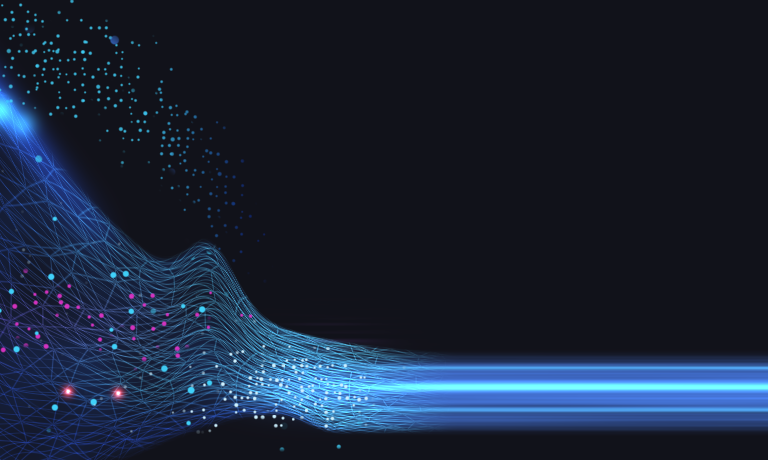
Give the GLSL for this background, as a Shadertoy shader.

```glsl
const vec3 NIGHT = vec3(0.068, 0.070, 0.100);
const vec3 DEEP_BLUE = vec3(0.10, 0.24, 0.72);
const vec3 BLUE = vec3(0.22, 0.42, 0.80);
const vec3 TEAL = vec3(0.26, 0.68, 0.78);
const vec3 CYAN = vec3(0.25, 0.82, 0.98);
const vec3 VIOLET = vec3(0.60, 0.32, 0.85);
const vec3 MAGENTA = vec3(0.90, 0.20, 0.80);

vec3 hash3(vec2 p) {
    vec3 q = fract(vec3(p.xyx) * vec3(0.1031, 0.1030, 0.0973));
    q += dot(q, q.yxz + 33.33);
    return fract((q.xxy + q.yzz) * q.zyx);
}

float gradientNoise(vec2 p) {
    vec2 i = floor(p), f = fract(p);
    vec2 u = f * f * (3.0 - 2.0 * f);
    vec4 corner;
    for (int k = 0; k < 4; k++) {
        vec2 o = vec2(k & 1, k >> 1);
        corner[k] = dot(hash3(i + o).xy * 2.0 - 1.0, f - o);
    }
    return mix(mix(corner.x, corner.y, u.x), mix(corner.z, corner.w, u.x), u.y);
}

float bell(float x, float center, float width) {
    float d = (x - center) / width;
    return exp(-d * d);
}

float glow(vec2 p, vec2 center, float radius) {
    return bell(length(p - center), 0.0, radius);
}

float stroke(float d, float width, float px) {
    return 1.0 - smoothstep(width - px, width + px, d);
}

float segment(vec2 p, vec2 a, vec2 b) {
    vec2 ab = b - a;
    return length(p - a - ab * clamp(dot(p - a, ab) / dot(ab, ab), 0.0, 1.0));
}

// Upper and lower outlines of the flowing sheet
float sheetTop(float x) {
    return 0.225 + 0.585 * exp(-3.9 * x - 6.0 * x * x) + 0.12 * bell(x, 0.275, 0.045);
}

float sheetBottom(float x) {
    return mix(-0.06, 0.10, smoothstep(0.0, 0.36, x)) - 0.04 * smoothstep(0.36, 0.44, x);
}

vec2 meshNode(vec2 id) {
    return id + 0.12 + 0.76 * hash3(id).xy;
}

// Web of jittered nodes joined to their neighbours
float web(vec2 q, vec2 cellSize, float px) {
    vec2 id = floor(q);
    vec2 center = meshNode(id);
    float d = 1.0;
    for (int k = 0; k < 9; k++) {
        vec2 o = vec2(k % 3, k / 3) - 1.0;
        if (k != 4) d = min(d, segment(q * cellSize, center * cellSize, meshNode(id + o) * cellSize));
    }
    for (int k = 0; k < 4; k++) {
        vec2 o = vec2(k & 1, k >> 1) * 2.0 - 1.0;
        vec2 a = meshNode(id + vec2(o.x, 0.0)) * cellSize;
        vec2 b = meshNode(id + vec2(0.0, o.y)) * cellSize;
        d = min(d, segment(q * cellSize, a, b));
    }
    return stroke(d, 0.0009, px);
}

// Strands that follow the sheet, spaced evenly across it
float strands(float v, float count, float height, float px) {
    float d = abs(fract(v * count) - 0.5) * height / count;
    float strength = 0.35 + 0.65 * hash3(vec2(floor(v * count), count)).x;
    return stroke(d, 0.0008, px) * strength;
}

// Round dots on a jittered grid; density is the share of filled cells
float scatter(vec2 p, float scale, float radius, float density, float px) {
    vec2 g = p * scale, id = floor(g);
    vec3 h = hash3(id + scale * 7.0);
    float size = radius * mix(0.5, 1.0, fract(h.z * 57.0));
    float d = length(fract(g) - 0.5 - (h.xy - 0.5) * 0.5) / scale;
    return stroke(d, size, px) * smoothstep(h.z, h.z + 0.08, density);
}

vec3 beam(float x, float y) {
    float band = smoothstep(0.05, 0.09, y) * (1.0 - smoothstep(0.19, 0.242, y));
    float streak = 0.5 + 0.6 * gradientNoise(vec2(x * 1.5, y * 75.0))
                       + 0.5 * gradientNoise(vec2(x * 2.5 + 9.0, y * 190.0));
    vec3 light = mix(vec3(0.06, 0.12, 0.26), BLUE * 0.85, clamp(streak, 0.0, 1.0)) * band;
    light += BLUE * 0.45 * bell(y, 0.158, 0.035);
    light += vec3(0.20, 0.62, 0.50) * bell(y, 0.159, 0.008);
    light += vec3(0.10, 0.30, 0.30) * (bell(y, 0.200, 0.004) + bell(y, 0.109, 0.005));
    return light * smoothstep(0.38, 0.60, x);
}

vec3 sheet(vec2 p, float x, float px) {
    float top = sheetTop(x), low = sheetBottom(x), height = top - low;
    float v = (p.y - low) / height;
    float inside = smoothstep(-0.03, 0.05, v) * (1.0 - smoothstep(0.97, 1.02, v));
    inside *= 1.0 - smoothstep(0.42, 0.60, x);
    float warp = 0.16 * gradientNoise(vec2(x * 9.0, v * 2.5));
    float lines = 0.55 * strands(v + warp, 34.0, height, px);
    lines += 0.5 * strands(v + 0.6 * x - warp, 27.0, height, px);
    lines += 0.5 * web(vec2(p.x, v + warp * 0.5) * 14.0, vec2(1.0, height) / 14.0, px);
    float upper = smoothstep(0.20, 0.50, v + x * 0.8);
    vec3 tint = mix(DEEP_BLUE, TEAL, upper * smoothstep(-0.04, 0.16, x));
    tint = mix(tint, VIOLET, 0.55 * bell(p.y, 0.30, 0.08) * (1.0 - smoothstep(0.1, 0.3, x)));
    vec3 haze = vec3(0.02, 0.06, 0.15) * (0.7 + gradientNoise(p * 7.0));
    return inside * (haze + tint * lines * (0.75 + 0.5 * smoothstep(0.25, 0.4, x)));
}

void mainImage(out vec4 fragColor, in vec2 fragCoord) {
    float px = 1.0 / iResolution.y;
    vec2 p = fragCoord * px;
    float x = fragCoord.x / iResolution.x, y = p.y;
    float top = sheetTop(x);
    vec3 color = NIGHT + beam(x, y) + sheet(p, x, px);

    // Soft light on the ridge, the left rim and the meeting point
    color += DEEP_BLUE * 0.75 * bell(y, top - 0.03, 0.065) * (1.0 - smoothstep(0.0, 0.18, x));
    color += CYAN * (0.8 * glow(p, vec2(0.0, 0.76), 0.03) + 0.5 * glow(p, vec2(0.05, 0.73), 0.028));
    color += BLUE * 0.5 * bell(x, 0.41, 0.085) * bell(y, 0.155, 0.05);
    float smear = max(gradientNoise(vec2(x * 5.0, y * 110.0)), 0.0);
    color += VIOLET * 0.22 * smear * bell(x, 0.43, 0.07) * bell(y, 0.26, 0.05);

    // Drifting cloud of particles
    float cloud = bell(y, 0.90 - 3.8 * x * x, 0.11) * (1.0 - smoothstep(0.27, 0.37, x));
    vec3 dust = mix(CYAN, DEEP_BLUE * 0.6, smoothstep(0.16, 0.34, x));
    color = mix(color, dust, 0.85 * scatter(p, 58.0, 0.0036, cloud * 0.65, px));
    color = mix(color, dust, 0.80 * scatter(p + 0.37, 37.0, 0.0045, cloud * 0.40, px));
    color = mix(color, BLUE, scatter(p + 0.11, 13.0, 0.012, cloud * 0.16, px));

    // Nodes and sparks on the sheet
    float body = smoothstep(0.0, 0.06, y) * (1.0 - smoothstep(top - 0.04, top, y));
    body *= 1.0 - smoothstep(0.40, 0.60, x);
    float pink = body * bell(y, 0.31, 0.075) * (1.0 - smoothstep(0.28, 0.38, x));
    float spark = body * bell(x, 0.40, 0.11) * bell(y, 0.16, 0.07);
    color = mix(color, MAGENTA, 0.9 * scatter(p, 43.0, 0.0055, pink * 0.45, px));
    color = mix(color, CYAN, scatter(p + 0.53, 24.0, 0.008, body * 0.17, px));
    color = mix(color, vec3(0.8, 0.94, 1.0), scatter(p, 71.0, 0.0042, spark * 0.65 + body * 0.04, px));

    // Two warm lights
    for (int k = 0; k < 2; k++) {
        vec2 center = vec2(0.148 + 0.109 * float(k), 0.149 - 0.004 * float(k));
        color += vec3(0.9, 0.2, 0.2) * glow(p, center, 0.012) + glow(p, center, 0.004);
    }
    fragColor = vec4(clamp(color, 0.0, 1.0), 1.0);
}
```
